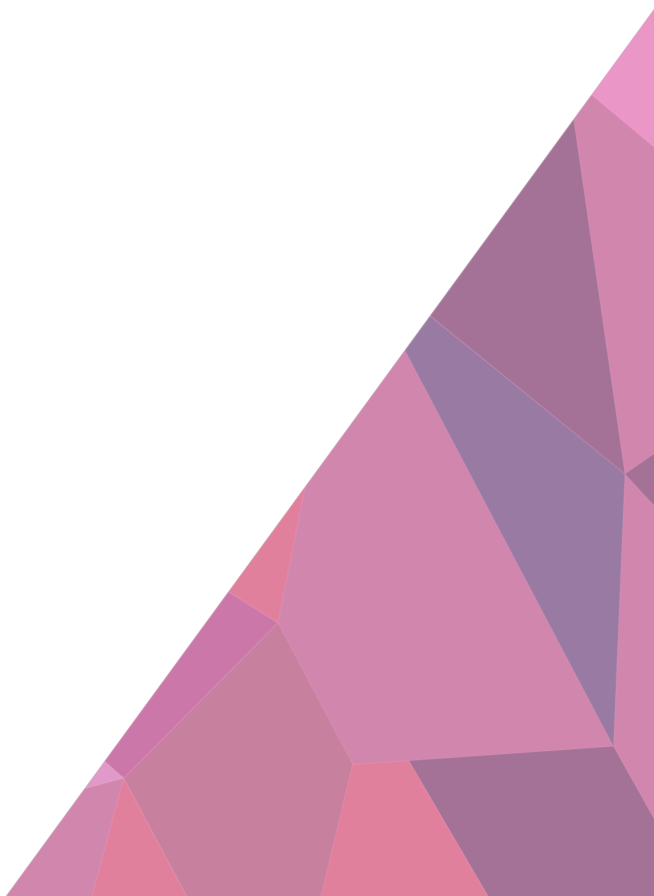
Write a Shadertoy shader that draws this background.

```glsl
// Faceted pink and mauve polygons filling the lower right below a white diagonal.
#define PINK vec3(0.82, 0.525, 0.68)
#define MAUVE vec3(0.643, 0.443, 0.592)
#define PURPLE vec3(0.597, 0.480, 0.640)
#define CORAL vec3(0.882, 0.502, 0.612)
#define DUSTY vec3(0.782, 0.500, 0.615)
#define MAGENTA vec3(0.800, 0.468, 0.662)
#define LIGHT_PINK vec3(0.918, 0.588, 0.778)
#define PALE_PINK vec3(0.880, 0.600, 0.785)
#define SEAM_WIDTH 0.0016
#define SEAM_GLOW 0.022

// Signed distance to the line a-b, positive on its left side
float leftOf(vec2 p, vec2 a, vec2 b) {
    vec2 scale = vec2(iResolution.x / iResolution.y, 1.0);
    vec2 edge = (b - a) * scale;
    vec2 offset = (p - a) * scale;
    return (edge.x * offset.y - edge.y * offset.x) / max(length(edge), 1e-5);
}

float coverage(float d) {
    return smoothstep(-0.75, 0.75, d * iResolution.y);
}

// Paint a convex counterclockwise facet with a faint light seam
void quad(inout vec3 color, vec2 p, vec3 fill, vec2 a, vec2 b, vec2 c, vec2 d) {
    float inside = min(min(leftOf(p, a, b), leftOf(p, b, c)),
                       min(leftOf(p, c, d), leftOf(p, d, a)));
    color = mix(color, fill, coverage(inside));
    color += SEAM_GLOW * (1.0 - smoothstep(0.0, SEAM_WIDTH, abs(inside)));
}

void triangle(inout vec3 color, vec2 p, vec3 fill, vec2 a, vec2 b, vec2 c) {
    quad(color, p, fill, a, b, c, mix(c, a, 0.5));
}

void mainImage(out vec4 fragColor, in vec2 fragCoord) {
    vec2 p = fragCoord / iResolution.xy;
    vec3 color = PINK;

    // Vertices shared by several facets
    vec2 rightHub = vec2(0.9555, 0.471);
    vec2 lowerHub = vec2(0.938, 0.167);
    vec2 leftHub = vec2(0.189, 0.1315);
    vec2 middleHub = vec2(0.425, 0.305);
    vec2 shelf = vec2(0.625, 0.151);
    vec2 shelfFoot = vec2(0.826, -0.1);
    vec2 leftFoot = vec2(0.358, -0.1);
    vec2 outerLow = vec2(0.1, 0.189);
    vec2 outerMid = vec2(0.2, 0.408);

    // Upper right facets
    quad(color, p, LIGHT_PINK, vec2(0.8, 0.958), vec2(1.1, 0.775), vec2(1.2), vec2(0.8, 1.2));
    triangle(color, p, MAUVE, vec2(0.5, 0.741), rightHub, vec2(0.864, 0.933));
    quad(color, p, PURPLE, vec2(0.547, 0.709), lowerHub, rightHub, vec2(0.56, 0.705));
    triangle(color, p, MAUVE, rightHub, vec2(1.1, 0.357), vec2(1.1, 0.544));

    // Lower facets
    quad(color, p, DUSTY, leftHub, leftFoot, vec2(0.718, -0.1), middleHub);
    quad(color, p, MAUVE, shelf, shelfFoot, vec2(1.143, -0.1), lowerHub);
    quad(color, p, CORAL, vec2(0.539, 0.147), vec2(0.458, -0.1), shelfFoot, shelf);

    // Left facets along the diagonal
    quad(color, p, MAGENTA, outerLow, leftHub, middleHub, outerMid);
    triangle(color, p, CORAL, outerMid, middleHub, vec2(0.48, 0.506));
    triangle(color, p, PALE_PINK, vec2(0.08, 0.110), leftHub, outerLow);
    triangle(color, p, CORAL, leftHub, vec2(0.104, -0.1), leftFoot);

    // White half above the diagonal, with a thin grey rim
    float above = leftOf(p, vec2(0.009, 0.0), vec2(1.0, 0.990));
    color = mix(color, vec3(0.76, 0.70, 0.73), 0.5 * (1.0 - smoothstep(0.0, 0.002, abs(above))));
    color = mix(color, vec3(1.0), coverage(above));
    fragColor = vec4(color, 1.0);
}
```
